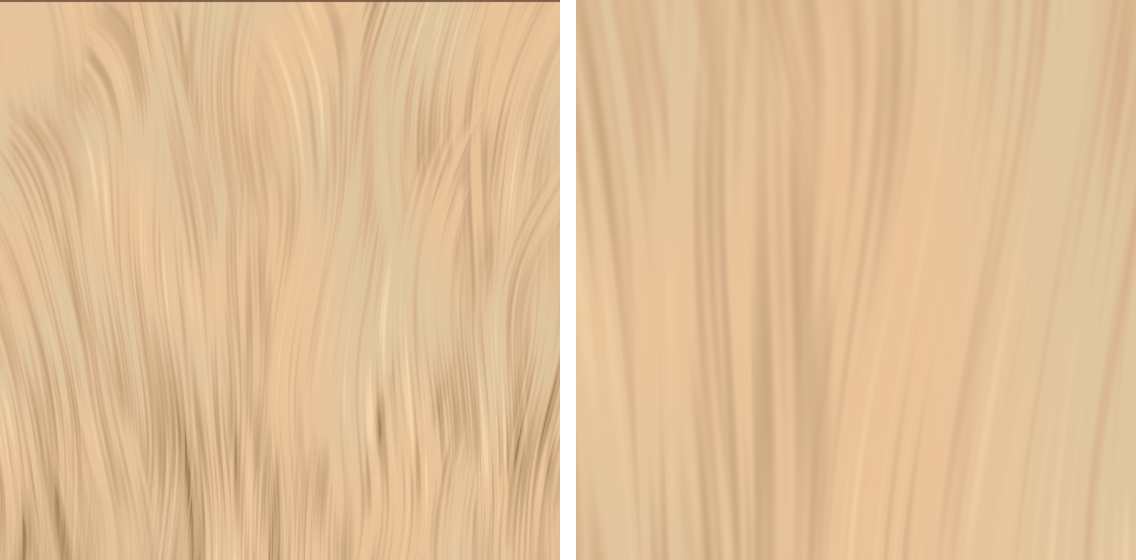
Left, the full canvas; right, a detail of the centre.
Write a three.js fragment shader that draws this texture.

```glsl
// Long blonde hair hanging in soft, overlapping locks below a thin dark edge.
// Each layer bends the x axis with a fan and gradient noise, then stretched
// noise along that flow gives strands; tapered masks stack the layers.
varying vec2 vUv;

const vec3 DEEP  = vec3(0.64, 0.50, 0.35);
const vec3 SHADE = vec3(0.78, 0.65, 0.49);
const vec3 MID   = vec3(0.85, 0.71, 0.56);
const vec3 PALE  = vec3(0.875, 0.775, 0.625);
const vec3 GOLD  = vec3(0.92, 0.765, 0.60);
const vec3 SHINE = vec3(0.96, 0.84, 0.67);
const vec3 EDGE  = vec3(0.45, 0.33, 0.24);

const int   LAYERS = 3;
const float FAN = 0.36;             // strands lean inward from the upper sides
const float BEND = 0.11;            // sideways sweep of the locks
const vec2  BEND_SCALE = vec2(2.4, 1.7);
const vec2  LOCK_SCALE = vec2(7.0, 1.4);
const float FINE_FREQ = 165.0;      // strand cells across the canvas
const float MEDIUM_FREQ = 75.0;
const float WISP_FREQ = 28.0;
const float BASE_TONE = 0.63;
const float EDGE_HEIGHT = 0.0035;

vec2 hashGradient(vec2 cell) {
  vec3 h = fract(cell.xyx * vec3(0.1031, 0.1030, 0.0973));
  h += dot(h, h.yzx + 33.33);
  float angle = 6.2832 * fract((h.x + h.y) * h.z);
  return vec2(cos(angle), sin(angle));
}

// Gradient noise, roughly -0.7 to 0.7
float noise(vec2 p) {
  vec2 i = floor(p);
  vec2 f = p - i;
  vec2 u = f * f * f * (f * (f * 6.0 - 15.0) + 10.0);
  float a = dot(hashGradient(i), f);
  float b = dot(hashGradient(i + vec2(1.0, 0.0)), f - vec2(1.0, 0.0));
  float c = dot(hashGradient(i + vec2(0.0, 1.0)), f - vec2(0.0, 1.0));
  float d = dot(hashGradient(i + vec2(1.0, 1.0)), f - vec2(1.0, 1.0));
  return mix(mix(a, b, u.x), mix(c, d, u.x), u.y);
}

// Bent coordinates: x stays constant along a strand
vec2 flow(vec2 p, vec2 seed) {
  float fan = FAN * (0.5 - p.x) * p.y * p.y;
  float sweep = BEND * noise(p * BEND_SCALE + seed);
  return vec2(p.x + fan + sweep, p.y);
}

// Light and dark of the strands, from fine hairs to wide wisps
float strands(vec2 q, vec2 seed, float clarity) {
  float fine = noise(q * vec2(FINE_FREQ, 4.0) + seed);
  float medium = noise(q * vec2(MEDIUM_FREQ, 3.0) + seed);
  float wisp = noise(q * vec2(WISP_FREQ, 2.2) + seed);
  float broad = noise(q * vec2(9.0, 2.4) + seed);
  return clarity * (0.52 * fine + 0.44 * medium) + 0.26 * wisp + 0.24 * broad;
}

vec3 hairColor(float tone, float warmth) {
  vec3 light = mix(PALE, GOLD, warmth);
  vec3 color = mix(DEEP, SHADE, smoothstep(0.0, 0.27, tone));
  color = mix(color, MID, smoothstep(0.25, 0.54, tone));
  color = mix(color, light, smoothstep(0.46, 0.72, tone));
  return mix(color, SHINE, smoothstep(0.78, 1.15, tone));
}

void main() {
  vec2 p = vUv;
  float lower = 1.0 - smoothstep(0.08, 0.48, p.y);

  // Some areas are crisp, others smooth and blurred
  float clarity = 0.45 + 0.65 * smoothstep(-0.3, 0.3, noise(p * vec2(4.5, 3.0) + 5.7));
  clarity *= mix(0.9, 1.15, lower);

  // Stacked locks, each shading the layer beneath its border
  float tone = 0.0;
  for (int i = 0; i < LAYERS; i++) {
    float layer = float(i);
    vec2 seed = vec2(17.3, 41.9) * (layer + 1.0);
    vec2 q = flow(p, seed);
    float hair = BASE_TONE + strands(q, seed, clarity);
    float lock = noise(q * LOCK_SCALE + seed.yx) + 0.10 * noise(q * vec2(50.0, 3.0) + seed);
    float cover = i == 0 ? 1.0 : smoothstep(-0.06, 0.16, lock);
    float shadow = smoothstep(-0.18, 0.0, lock) * (1.0 - cover);
    tone -= shadow * mix(0.04, 0.15, lower) * min(layer, 1.0);
    tone = mix(tone, hair + 0.02 * layer, cover);
  }

  // Narrow dark partings between the lower locks
  vec2 partingFlow = flow(p, vec2(34.6, 83.8));
  float parting = noise(partingFlow * vec2(24.0, 2.0) + 8.4);
  tone -= 0.36 * lower * smoothstep(0.12, 0.48, parting);

  // Broad mottled light; warmer in the middle, paler near the top
  tone += 0.14 * noise(p * vec2(3.5, 4.0) + 2.6);
  float warmth = 0.54 + 2.0 * noise(p * vec2(5.0, 3.5) + 12.1);
  warmth -= 0.30 * smoothstep(0.6, 1.0, p.y);
  vec3 color = hairColor(tone, clamp(warmth, 0.0, 1.0));

  // Thin dark line along the top
  float edge = smoothstep(1.0 - EDGE_HEIGHT * 1.4, 1.0 - EDGE_HEIGHT * 0.6, p.y);
  color = mix(color, EDGE, edge * 0.9);
  gl_FragColor = vec4(color, 1.0);
}
```
